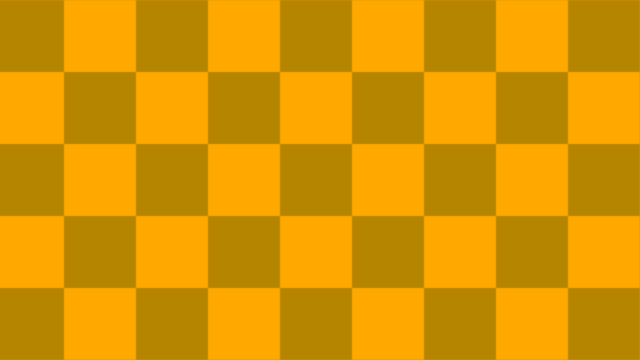
Write a Shadertoy shader that draws this pattern.

```glsl
const float ROWS = 5.0;                       // square cells down the canvas
const float EDGE_SOFTNESS = 1.0;              // half width of an edge, in pixels
const vec3 DARK_GOLD = vec3(0.71, 0.52, 0.0);
const vec3 BRIGHT_AMBER = vec3(1.0, 0.66, 0.0);

// Smoothed square wave per axis: +1 on even cells, -1 on odd cells
vec2 squareWave(vec2 cellPos, float softness) {
    vec2 edgeDistance = abs(mod(cellPos - 0.5, 2.0) - 1.0) - 0.5;
    return 2.0 * smoothstep(-softness, softness, edgeDistance) - 1.0;
}

void mainImage(out vec4 fragColor, in vec2 fragCoord) {
    // Cells are anchored at the lower right corner
    float cellsPerPixel = ROWS / iResolution.y;
    vec2 cellPos = (fragCoord - vec2(iResolution.x, 0.0)) * cellsPerPixel;

    // Equal parity on both axes gives a bright cell
    vec2 wave = squareWave(cellPos, EDGE_SOFTNESS * cellsPerPixel);
    float bright = 0.5 + 0.5 * wave.x * wave.y;

    fragColor = vec4(mix(DARK_GOLD, BRIGHT_AMBER, bright), 1.0);
}
```
